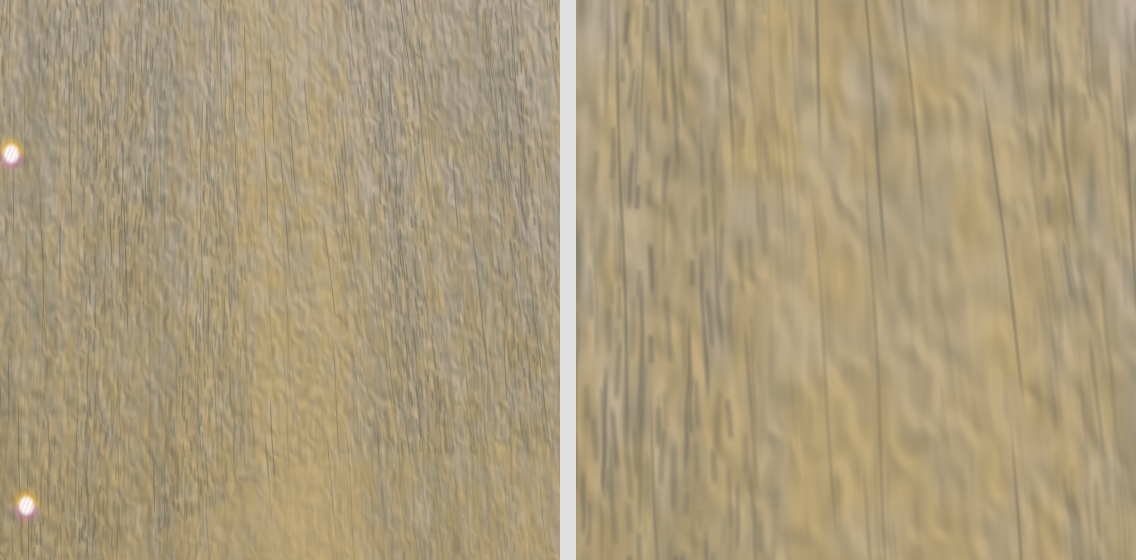
Left: the whole. Right: its middle third, enlarged.
Write a WebGL 2 fragment shader that draws this texture.

```glsl
#version 300 es
precision highp float;
// Satin wood veneer: vertical grain with dark pores, embossed ripples and
// two small lamp reflections. Pores are cellular dashes in stretched cells;
// tone and warmth come from smooth noise blended over four wood colours.

uniform vec2 u_resolution;
out vec4 outColor;

const vec3 LIGHT_WARM = vec3(0.725, 0.640, 0.465);
const vec3 LIGHT_COOL = vec3(0.705, 0.655, 0.580);
const vec3 DARK_WARM  = vec3(0.610, 0.540, 0.400);
const vec3 DARK_COOL  = vec3(0.575, 0.545, 0.470);
const vec3 PORE       = vec3(0.400, 0.390, 0.350);
const float LEAN = 0.09;            // drift of the grain on the right side
const float PORE_STRENGTH = 0.68;
const float RIPPLE_STRENGTH = 0.95;
const float STREAK_STRENGTH = 0.95;
const float BROAD_STRENGTH = 0.50;
const float LAMP_RADIUS = 0.021;
const vec2 LAMP_TOP = vec2(0.020, 0.725);
const vec2 LAMP_LOW = vec2(0.047, 0.097);

float hash(vec2 p) {
    vec3 q = fract(p.xyx * 0.1031);
    q += dot(q, q.yzx + 33.33);
    return fract((q.x + q.y) * q.z);
}

float noise(vec2 p) {
    vec2 cell = floor(p), f = fract(p);
    f = f * f * (3.0 - 2.0 * f);
    float low = mix(hash(cell), hash(cell + vec2(1, 0)), f.x);
    float high = mix(hash(cell + vec2(0, 1)), hash(cell + vec2(1, 1)), f.x);
    return mix(low, high, f.y);
}

// One tapered dash per cell; width is in canvas units.
float dashes(vec2 p, vec2 cells, float width, float seed) {
    vec2 q = p * cells;
    float halfWidth = max(width, 1.0 / u_resolution.y) * cells.x;
    float ink = 0.0;
    for (int j = -1; j <= 1; j++) {
        for (int i = -1; i <= 1; i++) {
            vec2 id = floor(q) + vec2(i, j);
            vec2 key = id + seed;
            vec2 d = q - id - vec2(hash(key), hash(key + 17.3));
            float reach = mix(0.3, 0.95, hash(key + 41.7));
            float taper = 1.0 - d.y * d.y / (reach * reach);
            float slant = (hash(key + 63.1) - 0.5) * 0.4;
            float line = 1.0 - smoothstep(0.0, halfWidth, abs(d.x + slant * d.y));
            float depth = hash(key + 89.9);
            ink = max(ink, line * smoothstep(0.0, 0.7, taper) * depth);
        }
    }
    return ink;
}

// Small lamp glare: white core, amber above and magenta below.
vec3 addLamp(vec3 color, vec2 d) {
    float r = length(d * vec2(1.1, 0.9)) / LAMP_RADIUS;
    vec3 fringe = mix(vec3(0.78, 0.48, 0.68), vec3(0.98, 0.74, 0.22),
                      smoothstep(-0.012, 0.008, d.y));
    float slits = 0.5 + 0.5 * sin((d.x - 0.4 * d.y) * 800.0);
    vec3 core = mix(vec3(1.0, 0.99, 0.96), vec3(0.91, 0.83, 0.88), slits * 0.6);
    color = mix(color, fringe, 0.9 * exp(-r * r * r * 0.9));
    return mix(color, core, 1.0 - smoothstep(0.45, 0.95, r));
}

void main() {
    vec2 uv = gl_FragCoord.xy / u_resolution;

    // Grain coordinates: leaning and barely wavering along the height.
    vec2 g = uv;
    g.x += LEAN * (uv.y - 0.5) * smoothstep(0.28, 0.6, uv.x);
    g.x += 0.0015 * sin(uv.y * 9.0 + uv.x * 14.0) + 0.0006 * sin(uv.y * 37.0 + uv.x * 50.0);
    float waver = noise(g * vec2(60.0, 45.0)) - 0.5;
    vec2 w = g + vec2(0.0016 * waver, 0.0);

    // Zones: a calm middle, a dark band right of it, a soft sheen at the foot.
    float calm = exp(-pow((g.x - 0.52) / 0.10, 2.0));
    float band = exp(-pow((g.x - 0.71) / 0.035, 2.0));
    float sheenEdge = 0.19 * smoothstep(0.1, 0.65, uv.x);
    float sheen = 1.0 - smoothstep(-0.006, 0.006, uv.y - sheenEdge);

    // Streaks and embossed ripples.
    float broad = noise(w * vec2(17.0, 1.3)) - 0.5;
    float streak = noise(w * vec2(105.0, 14.0) + 7.0) - 0.5;
    float fiber = noise(w * vec2(215.0, 42.0) + 31.0) - 0.5;
    vec2 rippleAt = w * vec2(135.0, 58.0) + 0.8 * waver;
    float ripple = noise(rippleAt + vec2(0.5, 0.4)) - noise(rippleAt);

    // Pores: short flecks, medium dashes and long fine lines.
    float patchiness = smoothstep(0.25, 0.75, noise(g * vec2(24.0, 3.0) + 53.0) + 0.3 * band);
    float pores = 0.8 * dashes(w, vec2(115.0, 38.0), 0.0032, 3.0) * mix(0.2, 1.0, patchiness);
    pores = max(pores, 0.9 * dashes(w, vec2(65.0, 14.0), 0.0026, 29.0) * mix(0.3, 1.0, patchiness));
    pores *= 1.0 - 0.7 * calm;
    pores = max(pores, 0.9 * dashes(g, vec2(28.0, 5.0), 0.0021, 71.0));
    pores *= 1.0 - 0.5 * sheen;

    // Lightness and warmth of the wood.
    float light = 0.64 + BROAD_STRENGTH * broad;
    light += STREAK_STRENGTH * (0.55 * streak + 0.45 * fiber) * (1.0 - 0.5 * calm);
    light += RIPPLE_STRENGTH * ripple * (1.0 - 0.4 * sheen);
    light += 0.22 * calm - 0.28 * band + 0.36 * (uv.x - 0.5) + 0.24 * (uv.y - 0.5) + 0.08 * sheen;
    float warmth = 0.46 + 0.35 * calm - 0.8 * (uv.y - 0.5) - 0.25 * band;
    warmth += 0.8 * (noise(w * vec2(65.0, 26.0) + 83.0) - 0.5) + 0.3 * broad;
    warmth = clamp(warmth, 0.0, 1.0);

    vec3 color = mix(mix(DARK_COOL, DARK_WARM, warmth),
                     mix(LIGHT_COOL, LIGHT_WARM, warmth), clamp(light, -0.4, 1.3));
    color = mix(color, PORE, PORE_STRENGTH * pores);

    for (int i = 0; i < 2; i++) {
        color = addLamp(color, uv - mix(LAMP_TOP, LAMP_LOW, float(i)));
    }
    outColor = vec4(color, 1.0);
}
```
